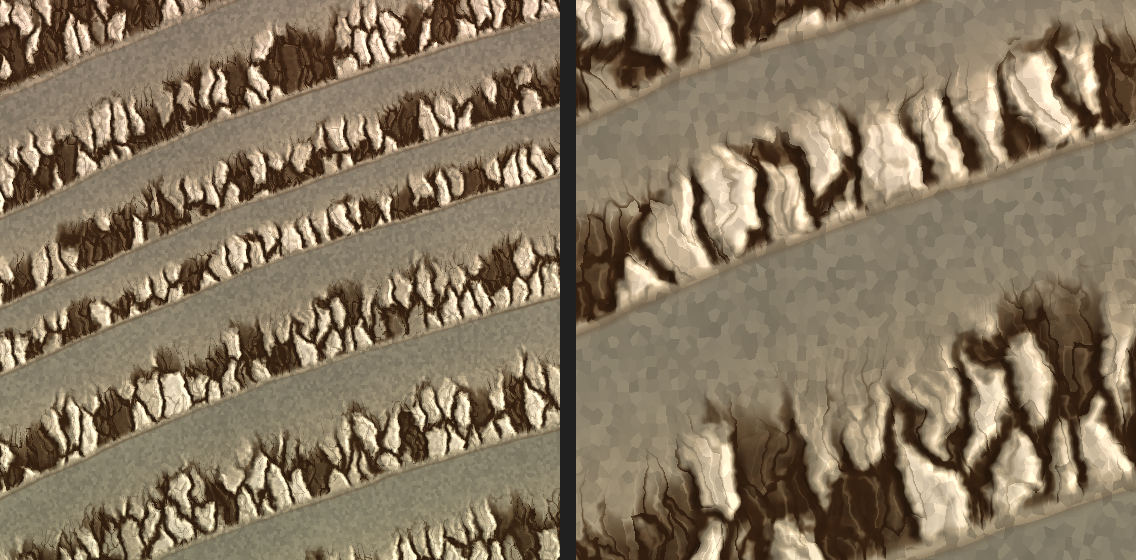
Left, the full canvas; right, a detail of the centre.
Give the GLSL for this texture, as a WebGL 2 fragment shader.

```glsl
#version 300 es
precision highp float;
// Weathered, slanting growth rings: smooth grey bands breaking into torn, pitted fibres.

uniform vec2 u_resolution;
out vec4 fragColor;

const vec3 CREAM = vec3(0.88, 0.82, 0.73);
const vec3 SAND  = vec3(0.73, 0.66, 0.55);
const vec3 STONE = vec3(0.59, 0.54, 0.45);
const vec3 UMBER = vec3(0.38, 0.30, 0.21);
const vec3 HOLE  = vec3(0.21, 0.13, 0.07);

// Upper edges of the rings, measured along the middle of the canvas.
const int RINGS = 7;
const float EDGES[8] = float[8](1.36, 1.03, 0.818, 0.655, 0.534, 0.32, 0.082, -0.17);

vec2 hash2(vec2 p) {
  vec3 q = fract(p.xyx * vec3(0.1031, 0.1030, 0.0973));
  q += dot(q, q.yzx + 33.33);
  return fract((q.xx + q.yz) * q.zy);
}

// Cellular noise: nearest distance, second distance, random value of the cell.
vec3 cells(vec2 p) {
  vec2 base = floor(p);
  vec3 best = vec3(9.0, 9.0, 0.0);
  for (int j = -1; j <= 1; j++) {
    for (int i = -1; i <= 1; i++) {
      vec2 id = base + vec2(i, j);
      float d = distance(p, id + 0.1 + 0.8 * hash2(id));
      if (d < best.x) best = vec3(d, best.x, hash2(id + 71.0).x);
      else best.y = min(best.y, d);
    }
  }
  return best;
}

float layeredSines(vec2 p) {
  float sum = 0.0, amp = 0.5;
  for (int i = 0; i < 5; i++) {
    sum += amp * sin(p.x + 1.6 * sin(p.y));
    p = mat2(1.5, 1.1, -1.1, 1.5) * p + 1.3;
    amp *= 0.6;
  }
  return sum;
}

// Depth below the upper edge (0 to 1) and width of the ring holding p.
vec2 ringAt(vec2 p) {
  float x = p.x - 0.5;
  float v = p.y - 0.36 * x + 0.12 * x * x + 0.005 * layeredSines(p * 11.0);
  vec2 ring = vec2(0.0, 1.0);
  for (int i = 0; i < RINGS; i++) {
    float width = EDGES[i] - EDGES[i + 1];
    if (v <= EDGES[i] && v > EDGES[i + 1]) ring = vec2((EDGES[i] - v) / width, width);
  }
  return ring;
}

// Fibre direction, bent a little so that the tears are ragged.
vec2 alongFibres(vec2 p) {
  vec2 g = vec2(p.x + 0.2 * p.y, p.y - 0.3 * p.x);
  return g + vec2(0.007, 0.012) * vec2(layeredSines(p * 48.0), layeredSines(p.yx * 55.0 + 4.0));
}

// How torn the wood is: none under the upper edge, most near the lower one.
float tornAmount(float depth, vec2 g) {
  float ragged = depth + 0.15 * layeredSines(g * vec2(38.0, 9.0));
  return smoothstep(0.34, 0.62, ragged) * (1.0 - smoothstep(0.92, 0.99, depth));
}

// Surface height: 0 is the floor of a pit, 1 the top of a flake.
float relief(vec2 p) {
  float depth = ringAt(p).x;
  vec2 g = alongFibres(p);
  vec3 flake = cells(g * vec2(31.0, 13.0));
  vec3 fibre = cells(g * vec2(82.0, 25.0));
  float body = smoothstep(0.03, 0.42, flake.y - flake.x);
  float solid = smoothstep(0.24, 0.36, flake.z);
  float torn = body * mix(0.08, 0.62 + 0.4 * flake.z, solid);
  float crack = 1.0 - smoothstep(0.02, 0.28, fibre.y - fibre.x);
  float frayed = smoothstep(0.18, 0.6, depth) * (1.0 - smoothstep(0.95, 1.0, depth));
  float height = mix(0.56, torn + 0.1, tornAmount(depth, g));
  return height - 0.26 * crack * frayed * smoothstep(0.25, 0.7, fibre.z);
}

vec3 woodRamp(float h) {
  vec3 c = mix(HOLE, UMBER, smoothstep(0.08, 0.26, h));
  c = mix(c, STONE, smoothstep(0.24, 0.5, h));
  c = mix(c, SAND, smoothstep(0.56, 0.82, h));
  return mix(c, CREAM, smoothstep(0.82, 1.12, h));
}

void main() {
  vec2 p = gl_FragCoord.xy / u_resolution;
  vec2 ring = ringAt(p);

  // Side light from the right brightens one face of every flake.
  float height = relief(p);
  float light = height - relief(p + vec2(0.0055, 0.002));
  vec3 color = woodRamp(height + 0.35 * max(light, 0.0));
  color *= 1.0 + 0.35 * clamp(light, -0.7, 0.6);

  // Fine grain and broad stains.
  float grain = cells(p * vec2(170.0, 150.0)).z - 0.5;
  float stain = layeredSines(p * 7.0 + 2.0);
  color *= 1.0 + 0.17 * grain + 0.05 * stain;

  // Cool band under each edge, crumbled pale lip and a thin shadow line.
  float below = ring.x * ring.y;
  float above = (1.0 - ring.x) * ring.y;
  color *= mix(vec3(0.89, 0.92, 0.95), vec3(1.0), smoothstep(0.1, 0.55, ring.x));
  float lip = (1.0 - smoothstep(0.003, 0.012, above)) * smoothstep(-0.1, 0.4, grain);
  color = mix(color, SAND, 0.6 * lip);
  float seam = 1.0 - smoothstep(0.0, 0.005, min(below, above));
  color = mix(color, UMBER, seam * (0.4 + 0.25 * stain));

  // Warmer towards the top, greener towards the bottom.
  color *= mix(vec3(0.98, 1.0, 0.95), vec3(1.05, 0.99, 0.99), p.y);
  fragColor = vec4(clamp(color, 0.0, 1.0), 1.0);
}
```
